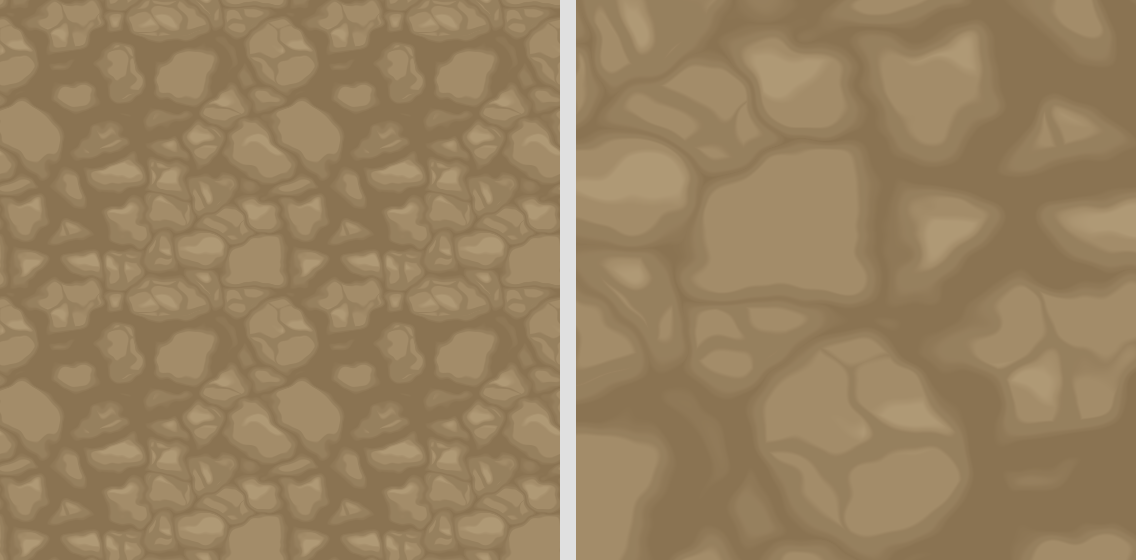
Left, the full canvas; right, a detail of the centre.
A Shadertoy shader for this texture:

```glsl
// Flat-shaded cobbled ground: a repeating tile of irregular stones in dark earth.
// A weighted Voronoi diagram with warped, rounded borders forms the stones; a finer
// one splits some of them by cracks. Each stone has a rim, a face and a highlight.

#define TILES 2.0                  // repeats of the tile over the canvas
#define STONES vec2(6.0, 7.0)      // stone cells per tile
#define CHIPS vec2(9.0, 10.0)      // crack cells per tile
#define SIZE_SPREAD 0.85           // how far large stones outgrow small ones
#define ROUNDING 15.0              // higher gives sharper stone corners
#define RIM 0.06                   // rim width in stone cells
#define SOFT 0.022                 // half width of the smoothed edges
#define EARTH vec3(0.540, 0.450, 0.320)
#define SHADE vec3(0.590, 0.500, 0.368)
#define FACE vec3(0.640, 0.550, 0.412)
#define LIGHT vec3(0.688, 0.600, 0.460)

struct Stone {
    vec2 local;   // position relative to the stone centre
    vec3 rnd;     // random values of the stone
    float edge;   // distance to the border
    float face;   // distance to the border less the rim, wider below
};

vec3 hash3(vec2 p, float seed) {
    vec3 q = fract(vec3(p.xyx + seed) * vec3(0.1031, 0.1030, 0.0973));
    q += dot(q, q.yxz + 33.33);
    return fract((q.xxy + q.yzz) * q.zyx);
}

// Value noise that repeats with the tile
float noise(vec2 uv, vec2 grid, float seed) {
    vec2 p = uv * grid, i = floor(p), f = fract(p);
    f = f * f * (3.0 - 2.0 * f);
    vec2 a = mod(i, grid), b = mod(i + 1.0, grid);
    return mix(mix(hash3(a, seed).x, hash3(vec2(b.x, a.y), seed).x, f.x),
               mix(hash3(vec2(a.x, b.y), seed).x, hash3(b, seed).x, f.x), f.y);
}

vec2 noise2(vec2 uv, vec2 grid, float seed) {
    return vec2(noise(uv, grid, seed), noise(uv, grid, seed + 17.0)) - 0.5;
}

// Centre and weight of the stone in one cell
vec3 site(vec2 cell, vec2 grid, float spread, float seed) {
    vec3 h = hash3(mod(cell, grid), seed);
    return vec3(cell + 0.12 + 0.76 * h.xy, spread * h.z * h.z * h.z);
}

Stone findStone(vec2 p, vec2 grid, float spread, float seed) {
    vec2 base = floor(p), cell = base;
    vec3 own = vec3(0.0);
    float best = 1e3;
    for (int y = -2; y <= 2; y++)
    for (int x = -2; x <= 2; x++) {
        vec2 c = base + vec2(x, y);
        vec3 s = site(c, grid, spread, seed);
        vec2 r = p - s.xy;
        float power = dot(r, r) - s.z;
        if (power < best) { best = power; own = s; cell = c; }
    }
    // Smooth minimum of the distances to all border lines
    float edgeSum = 1e-9, faceSum = 1e-9;
    for (int y = -2; y <= 2; y++)
    for (int x = -2; x <= 2; x++) {
        vec2 c = base + vec2(x, y);
        if (c == cell) continue;
        vec3 s = site(c, grid, spread, seed);
        vec2 r = p - s.xy, across = s.xy - own.xy;
        float span = max(length(across), 0.05);
        float d = (dot(r, r) - s.z - best) / (2.0 * span);
        float rim = RIM * (1.0 + 1.3 * max(0.0, -across.y / span));
        edgeSum += exp(-ROUNDING * d);
        faceSum += exp(-ROUNDING * (d - rim));
    }
    return Stone(p - own.xy, hash3(mod(cell, grid), seed + 51.0),
                 -log(edgeSum) / ROUNDING, -log(faceSum) / ROUNDING);
}

float cover(float d) { return smoothstep(-SOFT, SOFT, d); }

void mainImage(out vec4 fragColor, in vec2 fragCoord) {
    vec2 uv = fract(fragCoord / iResolution.y * TILES);

    // Ragged outlines
    vec2 warp = 0.40 * noise2(uv, STONES * 2.0, 3.0)
              + 0.13 * noise2(uv, STONES * 5.0, 7.0);
    vec2 p = uv * STONES + warp;
    Stone stone = findStone(p, STONES, SIZE_SPREAD, 11.0);

    // Narrow seams that open into pockets of earth
    float pocket = smoothstep(0.42, 0.85, noise(uv, vec2(5.0), 23.0));
    float gap = 0.03 + 0.19 * pocket;
    float body = stone.edge - gap;
    float face = stone.face - gap;

    // Cracks of uneven width in some of the stones
    Stone chip = findStone(p / STONES * CHIPS, CHIPS, 0.2, 71.0);
    float crackWidth = 0.10 * noise(uv, CHIPS, 37.0) - 0.01;
    float crack = chip.edge * STONES.x / CHIPS.x - crackWidth;
    if (stone.rnd.x < 0.5) face = min(face, crack);

    // Flat highlight near the top of the face
    vec2 radius = vec2(0.30, 0.13) * (0.8 + 0.6 * stone.rnd.z);
    vec2 q = stone.local - vec2(0.3 * (stone.rnd.z - 0.5), 0.13);
    q.y += 0.12 * q.x;
    float glow = (1.0 - length(q / radius)) * radius.y;
    glow = min(glow, face - 0.05);
    float lit = step(0.42, stone.rnd.y);

    // Layers from the earth upwards
    vec3 color = mix(EARTH, mix(EARTH, SHADE, 0.45), cover(body + 0.045));
    color = mix(color, SHADE, cover(body));
    color = mix(color, FACE, cover(face));
    color = mix(color, mix(FACE, LIGHT, 0.4), lit * cover(min(glow + 0.035, face - 0.03)));
    color = mix(color, LIGHT, lit * cover(glow));
    fragColor = vec4(color, 1.0);
}
```
